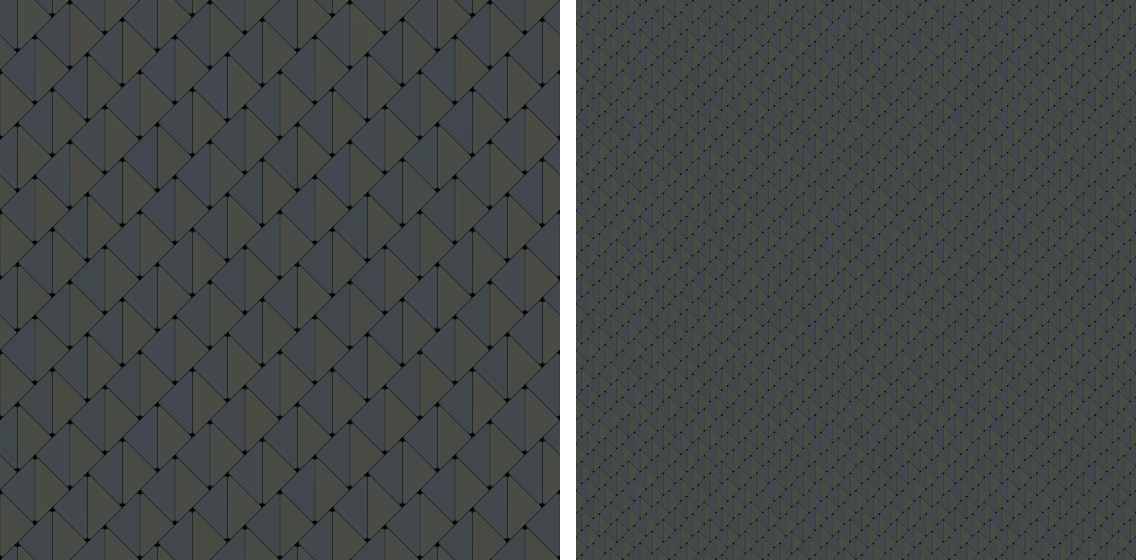
Left, the tile; right, the same tile 3 across and 3 down.
Give the GLSL for this pattern, as a three.js fragment shader.

```glsl
// Slate-grey diamond tiles in diagonal running bond, each split by a vertical
// seam into a blue and an olive half. Every half is a rounded triangle distance
// function, so the corners open into small black pits; tones vary per tile.

varying vec2 vUv;

const float GRID = 16.0;            // half-tiles across and up, a multiple of 4
const float JOINT = 0.0065;         // half width of the joints between tiles
const float SEAM = 0.005;           // half width of the vertical seam
const float ROUNDING = 0.068;       // corner radius of each half
const float RIM_DEPTH = 0.045;      // distance of the bevel line from the edge
const float RIM_WIDTH = 0.022;
const float TONE_VARIATION = 0.006;
const float STREAK_STRENGTH = 0.004;
const vec2 STREAK_CELLS = vec2(96.0, 8.0);
const vec3 BLUE_FACE = vec3(0.259, 0.284, 0.299);
const vec3 OLIVE_FACE = vec3(0.284, 0.293, 0.273);
const vec3 VIOLET_TINT = vec3(0.004, -0.006, 0.016);
const vec3 BROWN_TINT = vec3(0.005, 0.000, -0.010);
const vec3 GROOVE = vec3(0.085, 0.105, 0.110);
const vec3 PIT = vec3(0.015, 0.018, 0.020);

float hash(vec2 p) {
  vec3 q = fract(vec3(p.xyx) * 0.1031);
  q += dot(q, q.yzx + 33.33);
  return fract((q.x + q.y) * q.z);
}

// Gradient noise whose lattice wraps after "period" cells.
float cornerSlope(vec2 cell, vec2 offset, vec2 period) {
  float angle = 6.28318 * hash(mod(cell, period) + 7.0);
  return dot(vec2(cos(angle), sin(angle)), offset);
}

float gradientNoise(vec2 p, vec2 period) {
  vec2 i = floor(p);
  vec2 f = fract(p);
  vec2 u = f * f * f * (f * (f * 6.0 - 15.0) + 10.0);
  vec2 e = vec2(1.0, 0.0);
  float low = mix(cornerSlope(i, f, period),
                  cornerSlope(i + e.xy, f - e.xy, period), u.x);
  float high = mix(cornerSlope(i + e.yx, f - e.yx, period),
                   cornerSlope(i + e.xx, f - e.xx, period), u.x);
  return mix(low, high, u.y);
}

// Centre of the diamond holding p; rows run up to the right, shifted by half.
vec2 tileCentre(vec2 p) {
  float along = 0.5 * (p.x + p.y);
  float row = floor(0.5 * (p.x - p.y));
  float shift = 0.5 * (row + 1.0);
  float column = floor(along - shift) + 0.5 + shift;
  return vec2(column + row + 0.5, column - row - 0.5);
}

// Signed distance to one rounded half of a diamond, folded about both axes.
float halfTileDistance(vec2 p) {
  p = abs(p);
  float base = SEAM + ROUNDING;
  float tip = 1.0 - (JOINT + ROUNDING) * sqrt(2.0);
  float height = tip - base;
  vec2 leg = vec2(-height, height);
  vec2 fromTip = p - vec2(tip, 0.0);
  float t = clamp(dot(fromTip, leg) / dot(leg, leg), 0.0, 1.0);
  float toLeg = length(fromTip - leg * t);
  float toBase = length(p - vec2(base, min(p.y, height)));
  bool inside = p.x > base && p.x + p.y < tip;
  return min(toLeg, toBase) * (inside ? -1.0 : 1.0) - ROUNDING;
}

void main() {
  vec2 p = vUv * GRID;
  float pixel = max(max(fwidth(p.x), fwidth(p.y)), 0.0001);
  vec2 centre = tileCentre(p);
  vec2 local = p - centre;
  vec2 id = mod(centre, GRID) * 2.0;
  float right = smoothstep(-0.5, 0.5, local.x / pixel);
  float d = halfTileDistance(local);

  // Face colour: tone and occasional tint per tile
  float violet = smoothstep(0.75, 1.0, hash(id + 3.0));
  float brown = smoothstep(0.5, 1.0, hash(id + 51.0));
  vec3 face = mix(BLUE_FACE + VIOLET_TINT * violet,
                  OLIVE_FACE + BROWN_TINT * brown, right);
  face += TONE_VARIATION * (hash(id + 19.0) - 0.5);

  // Faint upright streaks
  face += STREAK_STRENGTH * gradientNoise(vUv * STREAK_CELLS, STREAK_CELLS);

  // Bevel: a pale hairline inside the edge, strongest beside the seam
  float rim = 1.0 - smoothstep(0.0, RIM_WIDTH, abs(d + RIM_DEPTH));
  float besideSeam = 1.0 - smoothstep(0.04, 0.12, abs(local.x));
  face += rim * mix(0.003, 0.016, besideSeam * right);
  face *= 1.0 - 0.04 * smoothstep(-RIM_DEPTH, 0.0, d);

  // Grooves, deepening to black in the corner pits
  vec3 gap = mix(GROOVE, PIT, smoothstep(0.008, 0.035, d));
  float cover = clamp(0.5 - d / pixel, 0.0, 1.0);
  gl_FragColor = vec4(mix(gap, face, cover), 1.0);
}
```
